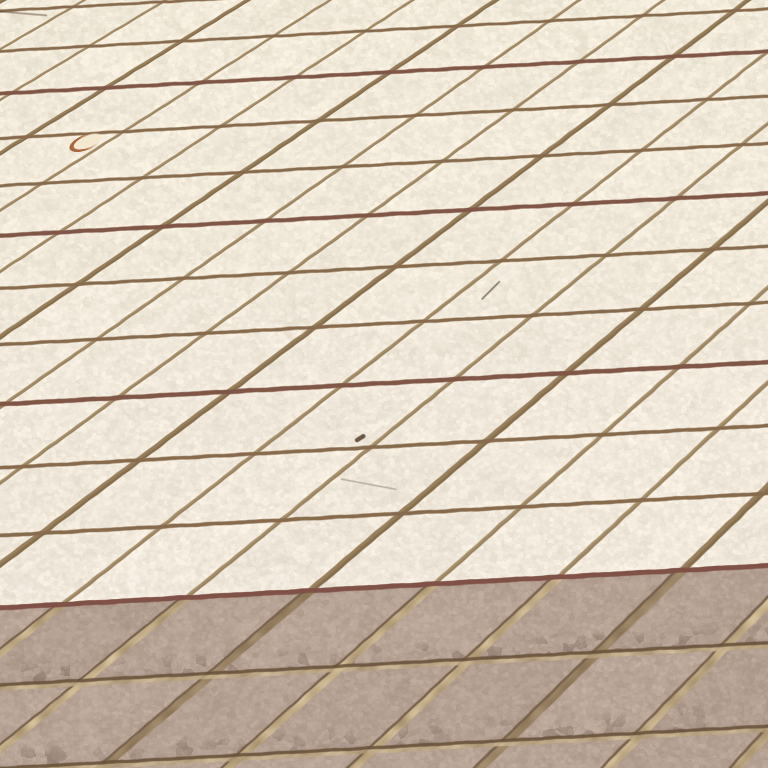
Write a three.js fragment shader that draws this texture.

```glsl
// Pale slanted paving seen in perspective, bordered below by darker tiles.
varying vec2 vUv;

const float TAPER = 0.0346;   // perspective shrink per row
const float TILT = 0.055;     // slope of the row joints

vec2 hash2(vec2 p) {
  vec3 q = fract(vec3(p.xyx) * vec3(0.1031, 0.1030, 0.0973));
  q += dot(q, q.yzx + 33.33);
  return fract((q.xx + q.yz) * q.zy);
}

// Distance to the nearest scattered point, and a random value of its cell
vec2 cellular(vec2 p) {
  vec2 cell = floor(p);
  vec2 nearest = vec2(9.0, 0.0);
  for (int j = -1; j <= 1; j++) {
    for (int i = -1; i <= 1; i++) {
      vec2 id = cell + vec2(float(i), float(j));
      vec2 rnd = hash2(id);
      float d = length(id + rnd - p);
      if (d < nearest.x) nearest = vec2(d, fract(rnd.x * 7.3 + rnd.y * 3.1));
    }
  }
  return nearest;
}

float waves(vec2 p) {
  return (sin(p.x + 2.0 * sin(p.y * 0.7)) + 0.6 * sin(p.y * 1.9 + p.x * 1.3)
        + 0.4 * sin(p.x * 4.1 - p.y * 3.3)) * 0.5;
}

// Filled band with soft edges
float band(float d, float halfWidth) {
  return 1.0 - smoothstep(halfWidth - 0.0012, halfWidth + 0.0012, abs(d));
}

float segment(vec2 p, vec2 a, vec2 b) {
  vec2 ab = b - a;
  return length(p - a - ab * clamp(dot(p - a, ab) / dot(ab, ab), 0.0, 1.0));
}

// Ground coordinates: x counts diagonal joints, y counts rows above the border
vec2 groundAt(vec2 uv) {
  float v = 1.0 - uv.y + TILT * uv.x;
  float row = (0.7917 - v) / (0.0702 + TAPER * v);
  float col = (uv.x * (1.0 + TAPER * row) - 0.0807 - 0.1367 * row) / 0.1615;
  return vec2(col, row);
}

// Granite grain, centred near zero
float grain(vec2 uv) {
  vec2 fine = cellular(uv * vec2(165.0, 190.0));
  vec2 coarse = cellular(uv * vec2(65.0, 95.0) + 17.0);
  return (fine.y - 0.5) * 0.6 + (coarse.y - 0.5) * 0.4 + (0.45 - fine.x) * 0.3;
}

vec3 paleTile(float g, float edge, float height) {
  vec3 c = mix(vec3(0.935, 0.905, 0.86), vec3(0.94, 0.91, 0.845), height);
  c += g * vec3(0.075, 0.08, 0.085);
  return c + 0.035 * exp(-edge / 0.005);
}

vec3 darkTile(float g, float edge, float tint) {
  vec3 c = vec3(0.715, 0.638, 0.582) + g * 0.08 + (tint - 0.5) * 0.03;
  return c - 0.05 * exp(-edge / 0.004);
}

// Leaf outline with a pale core
vec3 addLeaf(vec3 c, vec2 p) {
  p = mat2(0.93, -0.37, 0.37, 0.93) * p;
  float d = length(p * vec2(1.0, 2.4)) - 0.021;
  c = mix(c, vec3(0.96, 0.91, 0.82), 1.0 - smoothstep(-0.003, 0.002, d));
  float rim = band(d, 0.003) * smoothstep(0.016, -0.012, p.x);
  return mix(c, vec3(0.62, 0.35, 0.18), rim * 0.9);
}

vec3 addMark(vec3 c, vec2 uv, vec2 a, vec2 b, float width, float strength) {
  return mix(c, vec3(0.36, 0.28, 0.21), band(segment(uv, a, b), width) * strength);
}

void main() {
  vec2 uv = vUv;
  vec2 ground = groundAt(uv);
  float shrink = 1.0 / (1.0 + TAPER * ground.y);
  float v = 1.0 - uv.y + TILT * uv.x;
  float rough = waves(uv * 110.0) * 0.0005;

  // Signed distances to the nearest joints
  vec2 joint = floor(ground + 0.5);
  vec2 size = vec2(0.1615 * 0.61, 0.0702 + TAPER * v) * shrink;
  vec2 dist = (ground - joint) * size + rough;
  float edge = min(abs(dist.x), abs(dist.y));
  float thick = 1.0 - step(0.5, mod(joint.x + 1.0, 3.0));

  // Tiles
  float g = grain(uv);
  float tint = hash2(floor(ground) + 40.0).x;
  vec3 pale = paleTile(g, edge, uv.y) + (tint - 0.5) * 0.012;
  vec3 dark = darkTile(g, edge, tint);
  float pitted = smoothstep(0.72, 0.95, cellular(uv * 75.0 + 9.0).y);
  dark -= 0.09 * pitted * smoothstep(0.35, 0.1, fract(ground.y));

  // Joints of the pale field
  float slantWidth = mix(0.0028, 0.0043, thick) * shrink;
  vec3 slantColor = mix(vec3(0.66, 0.57, 0.43), vec3(0.48, 0.38, 0.25),
                        0.35 * thick + 0.45 * smoothstep(-0.002, 0.003, dist.x));
  pale = mix(pale, slantColor, band(dist.x, slantWidth));
  float redRow = 1.0 - step(0.5, mod(joint.y, 3.0));
  vec3 rowColor = mix(vec3(0.53, 0.42, 0.30), vec3(0.50, 0.34, 0.28), redRow);
  pale = mix(pale, rowColor, band(dist.y, (0.0026 + 0.0007 * redRow) * shrink));

  // Sandy joints with a shadowed lip in the border
  float sandy = 0.5 + 0.5 * waves(uv * 85.0 + 4.0);
  vec3 sand = mix(vec3(0.66, 0.57, 0.43), vec3(0.84, 0.76, 0.61), sandy);
  vec3 soil = vec3(0.40, 0.31, 0.22);
  dark = mix(dark, soil, band(dist.x + 0.004, 0.0024) * 0.75);
  dark = mix(dark, mix(sand, soil, thick * 0.45), band(dist.x - 0.001, 0.0044));
  float lowerRow = 1.0 - step(-0.5, joint.y);
  dark = mix(dark, sand, band(dist.y + 0.003, 0.0034) * lowerRow * 0.8);
  dark = mix(dark, soil, band(dist.y - 0.001, 0.0022) * lowerRow * 0.85);

  // Border edge
  vec3 color = mix(dark, pale, smoothstep(-0.0012, 0.0012, ground.y * size.y));
  color = mix(color, vec3(0.50, 0.32, 0.28), band(ground.y * size.y + rough, 0.003));

  // Leaf, scratches and crumbs
  color = addLeaf(color, uv - vec2(0.113, 0.815));
  color = addMark(color, uv, vec2(0.465, 0.427), vec2(0.473, 0.432), 0.0028, 0.9);
  color = addMark(color, uv, vec2(0.628, 0.611), vec2(0.650, 0.633), 0.0012, 0.65);
  color = addMark(color, uv, vec2(0.445, 0.376), vec2(0.515, 0.363), 0.0010, 0.35);
  color = addMark(color, uv, vec2(0.000, 0.985), vec2(0.060, 0.980), 0.0012, 0.5);

  gl_FragColor = vec4(clamp(color, 0.0, 1.0), 1.0);
}
```
